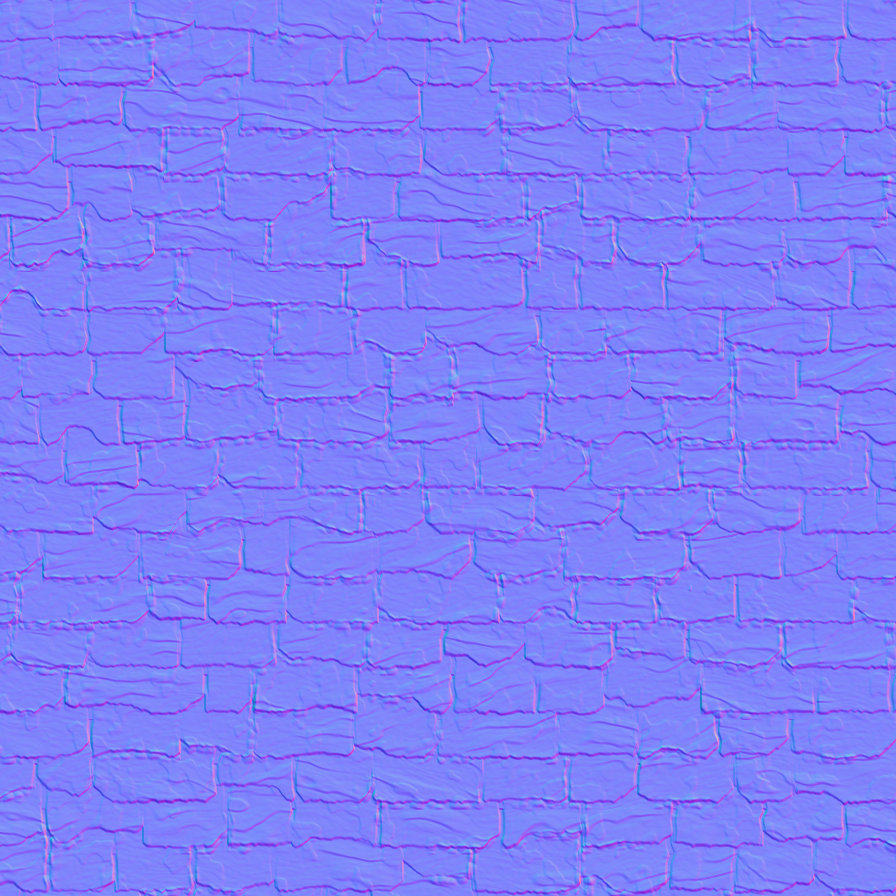
Reproduce this texture map procedurally as a Shadertoy shader.

```glsl
// Tangent-space normal map of overlapping rough slate shingles with crumbs in the joints.

const float ROWS = 20.0;          // courses over the canvas height
const float TILE_WIDTH = 2.0;     // mean shingle width, in course heights
const float JOINT_JITTER = 0.58;  // spread of joint positions, in tile widths
const float ROW_SHIFT = 0.06;     // vertical offset of the courses
const float THICKNESS = 0.066;    // height of the raised lower edge
const float BEVEL_MIN = 0.06;     // narrowest and widest edge slope
const float BEVEL_MAX = 0.13;
const float EDGE_BASE = 0.11;     // clearance under the lower edge
const float LAYER_HEIGHT = 0.023; // large split layers of the slate
const float FLAKE_HEIGHT = 0.0024; // thin split layers
const float GRAIN_HEIGHT = 0.0042;
const float CRUMB_HEIGHT = 0.05;
const float CRUMB_SIZE = 0.27;
const float SAMPLE_STEP = 0.022;  // half span of the slope measurement
const float BLUE_CEILING = 0.985;

float hash(vec2 p) {
    vec3 q = fract(vec3(p.xyx) * 0.1031);
    q += dot(q, q.yzx + 33.33);
    return fract((q.x + q.y) * q.z);
}

float noise(vec2 p) {
    vec2 i = floor(p), f = fract(p);
    f = f * f * (3.0 - 2.0 * f);
    return mix(mix(hash(i), hash(i + vec2(1, 0)), f.x),
               mix(hash(i + vec2(0, 1)), hash(i + vec2(1, 1)), f.x), f.y);
}

float fbm(vec2 p) {
    return 0.55 * noise(p) + 0.3 * noise(p * 2.1 + 7.3) + 0.15 * noise(p * 4.3 + 3.1);
}

// Steep rise followed by a slow fall
float splitLayer(float v) {
    float f = fract(v);
    return smoothstep(0.0, 0.16, f) - f;
}

// Rounded pebbles, one per jittered cell
float crumbs(vec2 p) {
    vec2 cell = floor(p);
    float dome = 0.0;
    for (int y = -1; y <= 1; y++)
    for (int x = -1; x <= 1; x++) {
        vec2 c = cell + vec2(x, y);
        vec2 jitter = vec2(hash(c + 11.0), hash(c + 47.0));
        vec2 d = p - c - 0.2 - 0.6 * jitter;
        float radius = mix(0.35, 0.7, hash(c + 83.0));
        dome = max(dome, radius * (1.0 - dot(d, d) / (radius * radius)));
    }
    return dome;
}

float jointX(float index, float row) {
    float jitter = (hash(vec2(index, row) + 131.0) - 0.5) * JOINT_JITTER;
    return (index + jitter + hash(vec2(row, 5.0))) * TILE_WIDTH;
}

// Height of one course (x) and of the crumbs along its edges (y)
vec2 shingle(vec2 p, float row) {
    float up = p.y - row;
    float index = floor(p.x / TILE_WIDTH - hash(vec2(row, 5.0)));
    index += step(jointX(index + 1.0, row), p.x) - step(p.x, jointX(index, row));
    vec2 id = vec2(index, row);
    float seed = hash(id + 211.0);

    // Distance to the side joints and the chipped lower edge
    float wobble = 0.09 * (noise(vec2(p.y * 4.0, row * 3.0 + p.x)) - 0.5);
    float left = p.x + wobble - jointX(index, row);
    float right = jointX(index + 1.0, row) - p.x - wobble;
    float chipLeft = 0.55 * pow(hash(id + 17.0), 3.0);
    float chipRight = 0.55 * pow(hash(id + 29.0), 3.0);
    float bow = 0.42 * pow(hash(id + 41.0), 2.0);
    float lowerEdge = EDGE_BASE + 0.06 * (noise(vec2(p.x * 5.0, row * 9.0)) - 0.5)
        + 0.045 * (noise(vec2(p.x * 13.0, p.y * 6.0)) - 0.5)
        + bow * smoothstep(0.25, 0.85, noise(vec2(p.x * 1.3 + seed * 60.0, row)))
        + 0.8 * max(chipLeft - left, 0.0) + 0.8 * max(chipRight - right, 0.0);
    float bottom = up - lowerEdge;
    float side = min(left, right);
    vec2 corner = max(0.1 - vec2(side * 1.3, bottom), 0.0);
    float bevel = mix(BEVEL_MIN, BEVEL_MAX, noise(p * vec2(1.6, 2.0) + 67.0));
    float edge = 0.1 - length(corner) + max(min(side, bottom) - 0.1, 0.0);

    // Mortar fills the joints to a varying depth
    float fill = mix(0.2, 0.95, smoothstep(0.2, 0.75, noise(p * vec2(0.9, 1.4) + 37.0)));
    float body = max(smoothstep(0.0, bevel, edge), fill * smoothstep(0.0, bevel, bottom));

    // Split layers, flakes, worn patches and grain
    float slant = (seed - 0.5) * 0.6;
    vec2 local = vec2(p.x, up + slant * p.x) + id * 17.3;
    float v = local.y * 2.0 + fbm(local * vec2(0.7, 1.5)) * 2.0;
    float cracked = smoothstep(0.42, 0.72, noise(local * vec2(0.8, 1.7) + 51.0) + 0.12 - 0.2 * up);
    float relief = LAYER_HEIGHT * cracked * splitLayer(v)
        + FLAKE_HEIGHT * splitLayer(v * 2.6 + noise(local * 3.0))
        + 0.009 * smoothstep(0.58, 0.66, fbm(local * 1.7 + 91.0))
        + GRAIN_HEIGHT * (noise(local * vec2(5.0, 14.0)) + 0.6 * noise(p * 13.0));

    // Crumbs gather in patches along the edges
    float gathered = smoothstep(0.47, 0.6, noise(p * vec2(0.8, 0.9) + 23.0));
    float band = 1.0 - smoothstep(0.05, 0.14, abs(min(side, bottom)));
    float debris = CRUMB_HEIGHT * gathered * band * crumbs(p / CRUMB_SIZE);

    float under = 0.5 * THICKNESS * (1.0 - up) - 0.005;
    return vec2(under + body * (0.5 * THICKNESS + 0.005 + relief), debris);
}

float height(vec2 p) {
    float row = floor(p.y);
    vec2 upper = shingle(p, row), lower = shingle(p, row - 1.0);
    return max(upper.x, lower.x + lower.y) + upper.y;
}

void mainImage(out vec4 fragColor, in vec2 fragCoord) {
    vec2 p = fragCoord / iResolution.xy * ROWS + vec2(0.0, ROW_SHIFT);
    vec2 e = vec2(SAMPLE_STEP, 0.0);
    vec2 slope = vec2(height(p + e) - height(p - e),
                      height(p + e.yx) - height(p - e.yx)) / (2.0 * SAMPLE_STEP);
    vec3 normal = normalize(vec3(-slope, 1.0));
    fragColor = vec4((normal * 0.5 + 0.5) * vec3(1.0, 1.0, BLUE_CEILING), 1.0);
}
```
